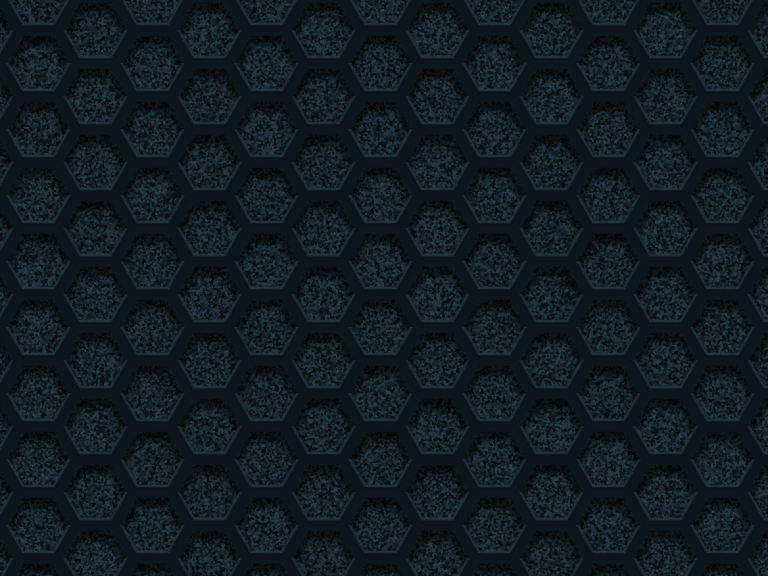
This pattern is drawn by a Shadertoy shader. Its source:

```glsl
// Dark steel honeycomb grille with bevelled rims over grainy recessed pockets.

#define PERIOD vec2(0.19792, 0.11458)  // two columns wide, one cell tall
#define ORIGIN vec2(0.0668, 0.5463)    // centre of one cell
#define APOTHEM 0.0478                 // half height of a pocket
#define RIM_WIDTH 0.0042
#define SHADOW_DROP 0.010
#define GRAIN_SCALE 300.0              // grains per canvas height
#define GRAIN_DEPTH 1.5
#define FRAME_COLOR vec3(0.047, 0.084, 0.108)
#define POCKET_COLOR vec3(0.088, 0.139, 0.165)
#define SHADOW_COLOR vec3(0.033, 0.056, 0.066)
#define RIM_COLOR vec3(0.140, 0.208, 0.238)

const vec2 SLANT = vec2(0.8660, 0.5);  // normal of the slanted sides

float hash(vec2 p) {
    vec3 q = fract(vec3(p.xyx) * vec3(0.1031, 0.1030, 0.0973));
    q += dot(q, q.yzx + 33.33);
    return fract((q.x + q.y) * q.z);
}

// Signed distance to a flat-topped hexagon, negative inside.
float hexDistance(vec2 p) {
    p = abs(p);
    return max(p.y, dot(p, SLANT)) - APOTHEM;
}

// Vertical part of the nearest side's normal: 1 at the top, -1 at the bottom.
float sideFacing(vec2 p) {
    vec2 a = abs(p);
    return sign(p.y) * (a.y > dot(a, SLANT) ? 1.0 : 0.5);
}

// Soft cellular noise: each jittered point spreads its own brightness.
float cellGrain(vec2 p) {
    vec2 cell = floor(p);
    float total = 0.0, weightSum = 0.0;
    for (int y = -1; y <= 1; y++) {
        for (int x = -1; x <= 1; x++) {
            vec2 id = cell + vec2(x, y);
            vec2 offset = id + vec2(hash(id + 17.0), hash(id + 59.0)) - p;
            float weight = exp(-6.0 * dot(offset, offset));
            total += weight * hash(id + 101.0);
            weightSum += weight;
        }
    }
    return total / weightSum;
}

void mainImage(out vec4 fragColor, in vec2 fragCoord) {
    vec2 uv = fragCoord / iResolution.y;
    float aa = 1.0 / iResolution.y;

    // Two interleaved grids give the nearest cell of the honeycomb.
    vec2 grid = (uv - ORIGIN) / PERIOD;
    vec2 idA = floor(grid + 0.5);
    vec2 idB = floor(grid) + 0.5;
    vec2 a = (grid - idA) * PERIOD;
    vec2 b = (grid - idB) * PERIOD;
    bool useA = hexDistance(a) < hexDistance(b);
    vec2 p = useA ? a : b;
    vec2 id = useA ? idA : idB;
    float d = hexDistance(p);
    float facing = sideFacing(p);

    // Recessed pocket: shadow falls from the upper edge, grain covers the floor.
    float lit = smoothstep(0.002, -0.016, hexDistance(p + vec2(0.0, SHADOW_DROP)));
    float grain = 1.0 + GRAIN_DEPTH * (cellGrain(uv * GRAIN_SCALE + 400.0) - 0.5);
    float tone = 0.97 + 0.06 * hash(id * 2.0 + 200.0);
    vec3 pocket = mix(SHADOW_COLOR, POCKET_COLOR, lit) * grain * tone;

    // Raised frame, a little darker just below each pocket.
    float below = smoothstep(0.2, -1.0, facing) * smoothstep(0.009, 0.001, d);
    vec3 frame = FRAME_COLOR * (1.0 - 0.14 * below);
    vec3 color = mix(frame, pocket, smoothstep(aa, -aa, d));

    // Rim light on the lower sides, fading toward the top.
    float rim = smoothstep(RIM_WIDTH, 0.0, abs(d + 0.4 * RIM_WIDTH));
    color = mix(color, RIM_COLOR, rim * smoothstep(0.95, -1.0, facing) * 0.9);

    fragColor = vec4(color, 1.0);
}
```
